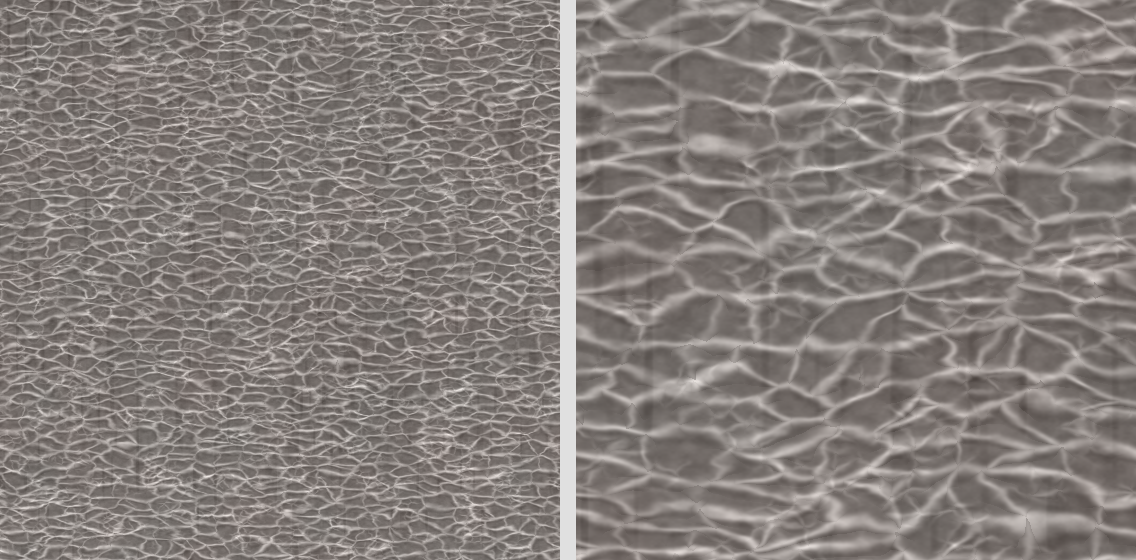
Left: the whole. Right: its middle third, enlarged.
Reproduce this texture procedurally as a Shadertoy shader.

```glsl
// Grey-brown embossed leather: flat, sideways-stretched grains parted by pale creases.
// Two warped Voronoi layers give the creases; each crease shades the grain below it.
// Value noise adds mottling, faint upright grooves and a slow drift of light.

const vec2 GRAIN_COUNT = vec2(25.0, 53.0);
const vec2 WRINKLE_COUNT = vec2(58.0, 88.0);
const vec3 LEATHER_TINT = vec3(0.010, -0.016, -0.030);

vec2 hash22(vec2 p) {
    vec3 q = fract(p.xyx * vec3(0.1031, 0.1030, 0.0973));
    q += dot(q, q.yzx + 33.33);
    return fract((q.xx + q.yz) * q.zy);
}

float valueNoise(vec2 p) {
    vec2 cell = floor(p);
    vec2 f = fract(p);
    f = f * f * (3.0 - 2.0 * f);
    float low = mix(hash22(cell).x, hash22(cell + vec2(1.0, 0.0)).x, f.x);
    float high = mix(hash22(cell + vec2(0.0, 1.0)).x, hash22(cell + 1.0).x, f.x);
    return mix(low, high, f.y);
}

float fbm(vec2 p) {
    float sum = 0.0;
    float weight = 0.5;
    for (int i = 0; i < 3; i++) {
        sum += weight * valueNoise(p);
        p = p * 2.03 + 17.7;
        weight *= 0.5;
    }
    return sum / 0.875;
}

vec2 warp(vec2 p, float amount) {
    return p + amount * (vec2(fbm(p + 3.1), fbm(p + 41.7)) - 0.5);
}

// Distance to the nearest cell border in row heights (x) and its normal (yz).
vec3 cellBorder(vec2 p, vec2 count) {
    vec2 home = floor(p);
    vec2 nearest = vec2(0.0);
    float best = 1e3;
    for (int y = -1; y <= 1; y++)
    for (int x = -1; x <= 1; x++) {
        vec2 cell = home + vec2(x, y);
        vec2 toSeed = cell + hash22(cell) - p;
        float dist = dot(toSeed, toSeed);
        if (dist < best) { best = dist; nearest = toSeed; }
    }
    vec3 border = vec3(1e3, 0.0, 1.0);
    for (int y = -2; y <= 2; y++)
    for (int x = -2; x <= 2; x++) {
        vec2 cell = home + vec2(x, y);
        vec2 toSeed = cell + hash22(cell) - p;
        vec2 gap = toSeed - nearest;
        if (dot(gap, gap) > 1e-4) {
            vec2 normal = normalize(gap);
            vec2 canvasNormal = normal * count;
            float dist = dot(0.5 * (toSeed + nearest), normal);
            dist *= count.y / length(canvasNormal);
            if (dist < border.x) border = vec3(dist, normalize(canvasNormal));
        }
    }
    return border;
}

float bump(float x, float center, float width) {
    float t = (x - center) / width;
    return exp(-t * t);
}

// Pale crease with a shadow on the grain under it.
float creaseLight(vec3 border, float strength, float width) {
    float level = mix(0.45, 1.0, abs(border.z));
    float ridge = bump(border.x, 0.0, width) * level * strength;
    float shadow = bump(border.x, 2.0 * width, width) * max(border.z, 0.0);
    return ridge - 0.16 * shadow;
}

void mainImage(out vec4 fragColor, in vec2 fragCoord) {
    vec2 uv = fragCoord / iResolution.y;

    // Main grains, bent so that the rows wander
    vec2 bend = vec2(fbm(uv * 7.0), fbm(uv * 7.0 + 23.0)) - 0.5;
    vec2 grainPos = warp((uv + 0.035 * bend) * GRAIN_COUNT, 0.75);
    vec3 grain = cellBorder(grainPos, GRAIN_COUNT);
    float strength = 0.25 + 1.1 * fbm(uv * vec2(45.0, 75.0) + 9.0);
    float width = mix(0.10, 0.18, valueNoise(uv * vec2(60.0, 90.0)));
    float light = 0.435 + 0.30 * creaseLight(grain, strength, width);

    // Short secondary wrinkles, present only in patches
    vec2 wrinklePos = warp(uv * WRINKLE_COUNT + 71.0, 0.8);
    vec3 wrinkle = cellBorder(wrinklePos, WRINKLE_COUNT);
    float patches = smoothstep(0.4, 0.75, fbm(uv * vec2(30.0, 50.0) + 57.0));
    light += 0.15 * patches * creaseLight(wrinkle, 1.0, 0.16);

    // Fine mottling and faint upright grooves
    light += 0.11 * (fbm(uv * vec2(120.0, 170.0)) - 0.5);
    float groove = smoothstep(0.68, 0.95, valueNoise(uv * vec2(130.0, 14.0) + 5.0));
    light -= 0.05 * groove;

    // Slow drift of light and hue
    light += 0.035 * (fbm(uv * 3.0 + 80.0) - 0.5) + 0.012 * (0.5 - uv.y);
    float hue = 0.016 * (fbm(uv * 14.0 + 31.0) - 0.5);
    vec3 color = vec3(light) + LEATHER_TINT + vec3(hue, -0.3 * hue, -0.3 * hue);

    fragColor = vec4(clamp(color, 0.0, 1.0), 1.0);
}
```
